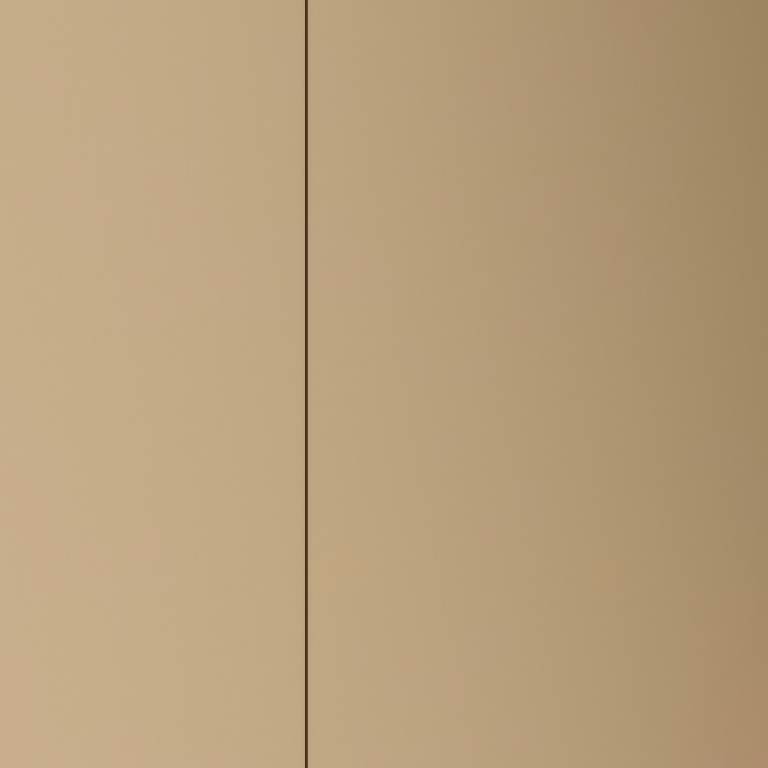
This texture is drawn by a Shadertoy shader. Its source:

```glsl
// Two smooth tan panels split by a thin dark vertical seam, shaded toward the right.

float hash(vec2 p) {
    return fract(sin(dot(p, vec2(127.1, 311.7))) * 43758.5);
}

float noise(vec2 p) {
    vec2 cell = floor(p), f = fract(p);
    f = f * f * (3.0 - 2.0 * f);
    return mix(mix(hash(cell), hash(cell + vec2(1, 0)), f.x),
               mix(hash(cell + vec2(0, 1)), hash(cell + vec2(1, 1)), f.x), f.y);
}

void mainImage(out vec4 fragColor, in vec2 fragCoord) {
    vec2 uv = fragCoord / iResolution.xy;
    float pixel = 1.0 / iResolution.x;

    // Broad falloff, darker at the right and slightly darker at the top
    float shade = 0.03 * uv.x + 0.115 * uv.x * uv.x;
    shade += (uv.y - 0.5) * mix(0.012, 0.04, smoothstep(0.2, 0.9, uv.x));
    vec3 color = vec3(0.78, 0.68, 0.543) - shade;

    // Warm reflection in the lower right corner
    float warmth = smoothstep(0.85, 1.0, uv.x) * (1.0 - smoothstep(0.0, 0.28, uv.y));
    color += vec3(0.018, -0.006, 0.004) * warmth;

    // Faint mottling of hue and fine surface grain
    float mottle = noise(uv * vec2(5.0, 8.0)) * 0.65 + noise(uv * 19.0) * 0.35 - 0.5;
    color += vec3(0.003, 0.007, -0.012) * mottle;
    color += (noise(uv * 180.0) - 0.5) * 0.005;

    // Soft contact shadow and seam, with a browner right flank
    float offset = uv.x - 0.399;
    color *= 1.0 - 0.07 * exp(-abs(offset) / 0.003);
    float seam = 1.0 - smoothstep(0.0018 - 0.5 * pixel, 0.0018 + 0.5 * pixel, abs(offset));
    vec3 seamColor = mix(vec3(0.25, 0.17, 0.10), vec3(0.38, 0.27, 0.18),
                         smoothstep(-0.0015, 0.0025, offset));
    color = mix(color, seamColor, seam);

    fragColor = vec4(color, 1.0);
}
```
